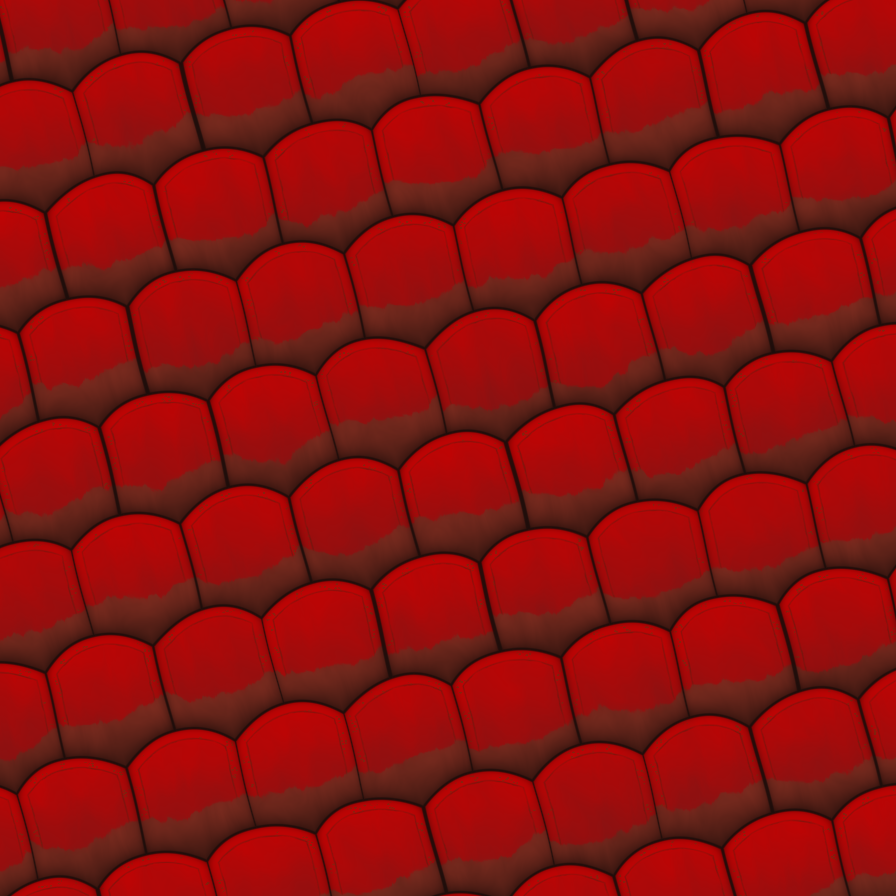
A WebGL 2 fragment shader for this pattern:

```glsl
#version 300 es
precision highp float;
// Tilted rows of overlapping red roof scales with arched tops and dirty brown feet.
// Each pixel finds its scale from arch curves; distances to the edges give seams
// and shadows, while layered sines and cellular noise give the worn paint.

uniform vec2 u_resolution;
out vec4 fragColor;

const float TILT = 0.244;
const vec2 SCALE_SIZE = vec2(0.125, 0.1245);
const vec2 APEX = vec2(-0.0013, 0.0156);
const float ARCH_DROP = 0.2;
const float ARCH_POWER = 2.2;

const vec3 BRIGHT_RED = vec3(0.75, 0.015, 0.015);
const vec3 DEEP_RED = vec3(0.56, 0.065, 0.065);
const vec3 BROWN = vec3(0.46, 0.16, 0.115);
const vec3 DARK_BROWN = vec3(0.33, 0.125, 0.09);
const vec3 SEAM = vec3(0.11, 0.05, 0.04);
const vec3 OLIVE = vec3(0.42, 0.20, 0.07);

float hash(vec2 p) {
    return fract(sin(dot(p, vec2(127.1, 311.7))) * 43758.5);
}

float layeredSines(vec2 q) {
    float sum = 0.0, amp = 0.5;
    for (int i = 0; i < 5; i++) {
        q = mat2(0.8, 0.6, -0.6, 0.8) * q * 1.8 + vec2(1.3, 2.7);
        q += 0.6 * sin(q.yx);
        sum += amp * sin(q.x) * cos(q.y);
        amp *= 0.58;
    }
    return sum;
}

// Distance to the nearest scattered feature point
float cellular(vec2 q) {
    vec2 cell = floor(q);
    float nearest = 2.0;
    for (int j = -1; j <= 1; j++)
        for (int i = -1; i <= 1; i++) {
            vec2 id = cell + vec2(i, j);
            vec2 point = id + vec2(hash(id), hash(id + 31.7));
            nearest = min(nearest, length(q - point));
        }
    return nearest;
}

// x: position across the scale, y: column number; odd rows shift by half
vec2 column(float x, float row) {
    float s = x + 0.5 + 0.5 * mod(row, 2.0);
    return vec2(fract(s) - 0.5, floor(s));
}

// Signed distance below the arched tops of a row
float belowArch(vec2 p, float row) {
    vec2 c = column(p.x, row);
    float skew = 0.35 * (hash(vec2(c.y, row) + 5.3) - 0.5);
    float a = max(abs(2.0 * (c.x + skew * (0.25 - c.x * c.x))), 0.0001);
    float slope = 2.0 * ARCH_DROP * ARCH_POWER * pow(a, ARCH_POWER - 1.0);
    return (p.y - row - ARCH_DROP * pow(a, ARCH_POWER)) / sqrt(1.0 + slope * slope);
}

float stroke(float d, float halfWidth, float blur) {
    return 1.0 - smoothstep(halfWidth - blur, halfWidth + blur, d);
}

// Red paint, deeper inside the rim and toward the foot
vec3 paint(vec2 local, float rim, float seed) {
    float streak = layeredSines(local * vec2(4.5, 1.8) + seed);
    float patches = cellular(local * vec2(5.0, 3.0) + 0.5 * streak + seed);
    float depth = smoothstep(0.04, 0.95, local.y) * 0.72 + 0.2 * smoothstep(0.07, 0.13, rim);
    depth += 0.17 * streak + 0.16 * (patches - 0.5) + 0.18 * (fract(seed) - 0.5);
    return mix(BRIGHT_RED, DEEP_RED, clamp(depth, 0.0, 1.1));
}

// Amount of dirt: a sagging, ragged front near the foot
float dirtCover(vec2 local, float seed, float blur) {
    float front = 0.80 - 0.34 * local.x * local.x + 0.09 * (fract(seed * 7.3) - 0.5);
    front += 0.10 * layeredSines(vec2(local.x * 2.2, local.y * 0.6) + seed);
    front += 0.035 * layeredSines(local * vec2(13.0, 6.0) + seed * 1.7);
    float d = local.y - front;
    return 0.75 * smoothstep(-blur, blur + 0.012, d) + 0.25 * smoothstep(-0.06, 0.08, d);
}

void main() {
    // Tilted grid, one unit per scale, y running down the roof
    float canvas = min(u_resolution.x, u_resolution.y);
    vec2 uv = (gl_FragCoord.xy - 0.5 * u_resolution) / canvas - APEX;
    vec2 along = vec2(cos(TILT), sin(TILT));
    vec2 p = vec2(dot(uv, along), -dot(uv, vec2(-along.y, along.x))) / SCALE_SIZE;
    p += 0.009 * sin(p.yx * vec2(4.7, 5.3) + 1.5 * sin(p * 1.9));
    float blur = 1.0 / (canvas * SCALE_SIZE.x);

    // Owning scale and its edge distances
    float row = floor(p.y);
    if (belowArch(p, row) < 0.0) row -= 1.0;
    vec2 c = column(p.x, row);
    vec2 local = vec2(c.x, p.y - row);
    float seed = 40.0 * hash(vec2(c.y, row));
    float top = belowArch(p, row);
    float foot = -belowArch(p, row + 1.0);
    float side = 0.5 - abs(c.x);
    float rim = min(top, side);

    // Paint, inner groove and dirt
    vec3 color = paint(local, rim, seed);
    float wear = layeredSines(local * 9.0 + seed);
    float groove = stroke(abs(rim - 0.095 - 0.006 * wear), 0.006, blur);
    color = mix(color, vec3(0.38, 0.10, 0.06), groove * (0.45 + 0.3 * wear));
    float scuff = stroke(cellular(local * vec2(22.0, 30.0) + seed), 0.26, 0.08);
    scuff *= stroke(abs(rim - 0.06), 0.03, 0.02) * smoothstep(0.1, 0.4, wear);
    color = mix(color, OLIVE, 0.6 * scuff);
    vec3 dirt = mix(BROWN, DARK_BROWN, smoothstep(0.72, 1.16, local.y));
    dirt *= 1.0 + 0.08 * layeredSines(local * vec2(6.0, 3.0) + seed);
    color = mix(color, dirt, dirtCover(local, seed, blur));

    // Soft shadows, then seams of varied width
    float seamHash = hash(vec2(c.y + step(0.0, c.x), row) + 17.0);
    float seamWidth = mix(0.005, 0.021, seamHash * seamHash);
    color *= 1.0 - 0.38 * exp(-max(foot, 0.0) / 0.07);
    color *= 1.0 - (0.2 + 0.3 * seamHash) * exp(-side / 0.03);
    color *= 1.0 - 0.35 * exp(-max(top, 0.0) / 0.022);
    float seam = max(stroke(side, seamWidth, blur), stroke(min(top, foot), 0.011, blur));
    fragColor = vec4(mix(color, SEAM, 0.88 * seam), 1.0);
}
```
